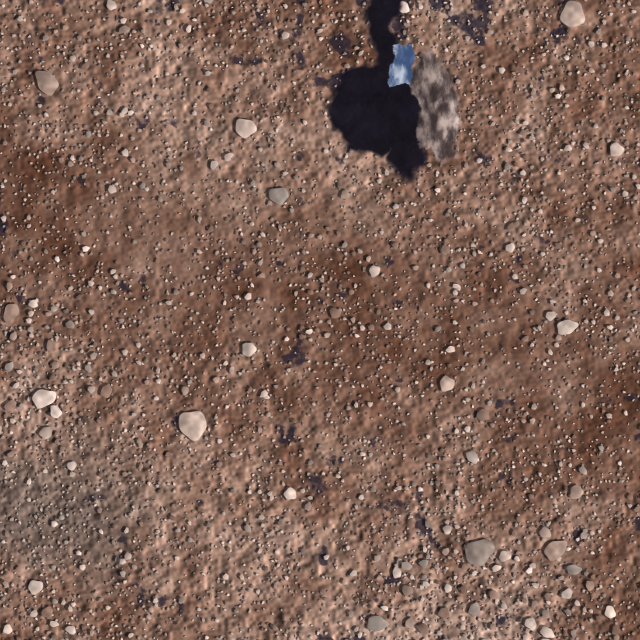
Write a WebGL 2 fragment shader that draws this texture.

```glsl
#version 300 es
precision highp float;
// Reddish-brown sandy soil strewn with grit, pale pebbles and one shadowed boulder.
uniform vec2 u_resolution;
out vec4 fragColor;

#define SUN normalize(vec2(1.0, -0.45))
#define SOFTNESS 0.0015
#define RELIEF 0.58
#define MOTTLE 0.55
#define EARTH_DARK vec3(0.385, 0.26, 0.205)
#define EARTH_LIGHT vec3(0.635, 0.515, 0.455)
#define GREY_SILT vec3(0.43, 0.37, 0.34)
#define STONE_TAN vec3(0.54, 0.42, 0.36)
#define STONE_PALE vec3(0.86, 0.77, 0.72)
#define STONE_GREY vec3(0.57, 0.53, 0.50)
#define SHADE vec3(0.09, 0.08, 0.115)

vec3 hash3(vec2 p) {
  vec3 q = fract(vec3(p.xyx) * vec3(0.1031, 0.1030, 0.0973));
  q += dot(q, q.yxz + 33.33);
  return fract((q.xxy + q.yzz) * q.zyx);
}

float noise(vec2 p) {
  vec2 i = floor(p), f = fract(p);
  f = f * f * (3.0 - 2.0 * f);
  return mix(mix(hash3(i).x, hash3(i + vec2(1, 0)).x, f.x),
             mix(hash3(i + vec2(0, 1)).x, hash3(i + vec2(1, 1)).x, f.x), f.y);
}

float fbm(vec2 p) {
  float sum = 0.0, amp = 0.5;
  for (int i = 0; i < 5; i++) {
    sum += amp * noise(p);
    p = mat2(1.6, 1.2, -1.2, 1.6) * p + 7.3;
    amp *= 0.5;
  }
  return sum;
}

// Height difference along the sun direction: lit and shaded sides of small bumps
float relief(vec2 p, float scale) {
  vec2 q = p * scale;
  return noise(q - SUN * 0.4) - noise(q + SUN * 0.4);
}

float ellipse(vec2 p, vec2 centre, vec2 radii) {
  return (length((p - centre) / radii) - 1.0) * min(radii.x, radii.y);
}

// Where pebbles gather: two drifts along the bottom and one by the left edge
float gravel(vec2 p) {
  float drift = min(ellipse(p, vec2(0.76, 0.03), vec2(0.24, 0.13)),
                min(ellipse(p, vec2(0.06, 0.0), vec2(0.17, 0.08)),
                    ellipse(p, vec2(0.04, 0.43), vec2(0.12, 0.14))));
  return smoothstep(-0.03, 0.05, -drift) * smoothstep(0.1, 0.5, noise(p * 9.0 + 3.0));
}

float pebble(vec2 d, float radius, vec3 form) {
  float a = form.y * 6.2832;
  vec2 q = mat2(cos(a), sin(a), -sin(a), cos(a)) * d;
  q.y *= mix(1.0, 1.55, form.z);
  float angle = atan(q.y, q.x + 1e-5);
  float wobble = 0.08 * sin(3.0 * angle + form.x * 40.0) + 0.05 * sin(5.0 * angle + form.z * 30.0);
  return length(q) * (1.0 + wobble) - radius;
}

// One jittered grid of stones, each with a shadow and a lit side
void scatter(inout vec3 col, vec2 p, float cells, float sparse, float dense, vec2 size, float pale) {
  vec2 g = p * cells;
  float edge = SOFTNESS * cells;
  for (int y = -1; y <= 1; y++) for (int x = -1; x <= 1; x++) {
    vec2 id = floor(g) + vec2(x, y);
    vec2 spot = (id + 0.5) / cells;
    vec3 place = hash3(id + cells * 3.0);
    float clump = 0.5 + noise(spot * 14.0);
    if (place.z > mix(sparse * clump, dense, gravel(spot))) continue;
    vec3 form = hash3(id + cells * 5.0 + 17.0);
    vec3 tint = hash3(id + cells * 7.0 + 41.0);
    float radius = mix(size.x, size.y, form.x * form.x);
    vec2 d = g - id - 0.15 - 0.7 * place.xy;
    vec2 shadowShift = SUN * min(radius * 1.1, 0.0055 * cells);
    float shadow = smoothstep(-edge * 1.4, edge, -pebble(d + shadowShift, radius, form));
    col = mix(col, col * 0.3 + SHADE * 0.3, shadow * 0.85);
    vec3 stone = mix(STONE_TAN, STONE_PALE, smoothstep(0.0, 1.0, tint.x + pale));
    stone = mix(stone, STONE_GREY, step(0.82, tint.y) * 0.6);
    stone *= 0.95 + 0.18 * dot(d / radius, SUN) + 0.16 * (tint.z - 0.5);
    stone *= 0.85 + 0.3 * noise(p * 110.0 + tint.xy * 9.0);
    col = mix(col, stone, smoothstep(-edge, edge, -pebble(d, radius, form)));
  }
}

vec3 ground(vec2 p) {
  float across = (p.y - 0.66 + 0.25 * p.x) / 0.16;
  float band = exp(-across * across);
  float tone = 0.59 + 1.5 * (fbm(p * 4.0) - 0.48) + MOTTLE * 2.0 * (fbm(p * 24.0) - 0.48) - 0.36 * band;
  vec3 col = mix(EARTH_DARK, EARTH_LIGHT, clamp(tone, -0.25, 1.2));
  float silt = ellipse(p, vec2(0.07, 0.2), vec2(0.16, 0.11)) + 0.08 * (noise(p * 12.0) - 0.5);
  col = mix(col, GREY_SILT, 0.75 * smoothstep(-0.04, 0.06, -silt));
  float bumps = relief(p, 42.0) * 0.4 + relief(p, 95.0) * 0.7 + relief(p, 185.0) * 0.6;
  col *= 1.0 + RELIEF * bumps * (1.25 - 0.55 * band);
  // Dark clods near the boulder and thinly elsewhere
  float nearby = 1.0 - smoothstep(0.05, 0.3, length((p - vec2(0.62, 0.98)) * vec2(0.9, 1.1)));
  float clods = smoothstep(0.0, 0.1, fbm(p * 32.0 + 5.0) - 0.69 + 0.16 * nearby);
  return mix(col, SHADE * 1.6, clods * 0.75);
}

// Upright rock: long shadow on the left, bluish facet, rough grey face
void boulder(inout vec3 col, vec2 p) {
  vec2 q = p + 0.045 * (vec2(fbm(p * 24.0), fbm(p * 24.0 + 9.0)) - 0.48);
  float shadow = min(ellipse(q, vec2(0.585, 0.83), vec2(0.068, 0.07)),
                 min(ellipse(q, vec2(0.598, 0.955), vec2(0.02, 0.085)),
                     ellipse(q, vec2(0.635, 0.79), vec2(0.028, 0.065))));
  col = mix(col, SHADE * (0.7 + 0.7 * fbm(p * 40.0)), 0.97 * smoothstep(-0.006, 0.006, -shadow));
  float rough = smoothstep(0.25, 0.72, fbm(p * vec2(75.0, 42.0)));
  vec2 b = abs(q - vec2(0.627, 0.895)) - vec2(0.013, 0.03);
  float facet = length(max(b, 0.0)) + min(max(b.x, b.y), 0.0) - 0.005;
  vec3 blue = mix(vec3(0.25, 0.33, 0.48), vec3(0.76, 0.79, 0.85), rough);
  col = mix(col, blue, smoothstep(-0.002, 0.002, -facet));
  vec2 leaning = q + vec2(0.12 * (q.y - 0.835), 0.0);
  float face = ellipse(leaning, vec2(0.68, 0.835), vec2(0.036, 0.078));
  vec3 rock = mix(vec3(0.24, 0.20, 0.20), vec3(0.69, 0.61, 0.58), rough) * (1.0 + 6.0 * (p.x - 0.675));
  col = mix(col, rock, smoothstep(-0.003, 0.003, -face));
}

void main() {
  vec2 p = gl_FragCoord.xy / u_resolution;
  vec3 col = ground(p);
  scatter(col, p, 140.0, 0.30, 0.40, vec2(0.19, 0.38), 0.15);
  scatter(col, p, 75.0, 0.26, 0.50, vec2(0.17, 0.38), 0.10);
  scatter(col, p, 32.0, 0.05, 0.62, vec2(0.18, 0.38), 0.15);
  scatter(col, p, 11.0, 0.06, 0.45, vec2(0.17, 0.28), 0.30);
  boulder(col, p);
  col *= 0.95 + 0.10 * noise(p * 200.0);
  fragColor = vec4(col, 1.0);
}
```
